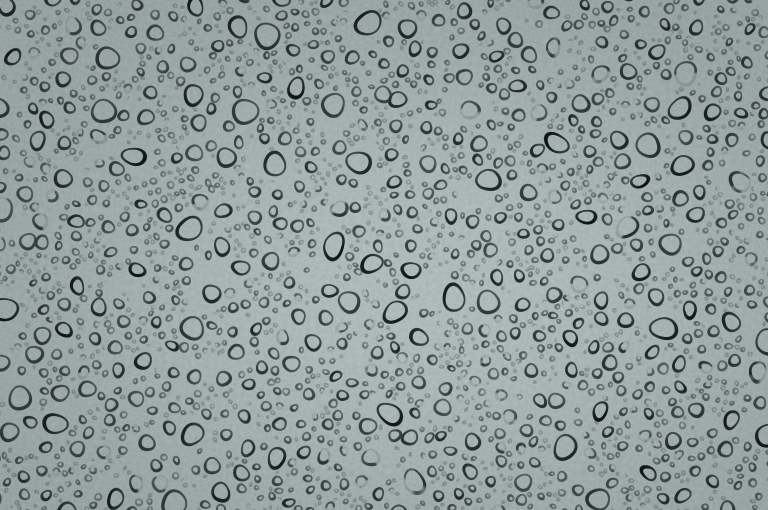
This texture is drawn by a Shadertoy shader. Its source:

```glsl
// Rain drops on a pane of grey glass: thin dark uneven rims around clear centres.
// Jittered, turned cell grids hold drops from large to tiny; a drop that
// would run into one of a coarser grid is left out.

#define LAYERS 5
#define BIGGEST_CELL 0.086
#define SHRINK 0.635
#define JITTER 0.50
#define PRESENCE 0.72
#define RIM_WIDTH 0.0011
#define RIM_SOFTNESS 0.0027
#define BROKEN_SHARE 0.16
#define GRAIN 0.008
#define GLASS_LIGHT vec3(0.680, 0.731, 0.729)
#define GLASS_DARK vec3(0.592, 0.636, 0.638)
#define INK vec3(0.045, 0.075, 0.085)

vec4 hash4(vec2 p) {
    vec4 q = fract(p.xyxy * vec4(0.1031, 0.1030, 0.0973, 0.1099));
    q += dot(q, q.wzxy + 33.33);
    return fract((q.xxyz + q.yzzw) * q.zywx);
}

mat2 turn(float a) {
    float c = cos(a), s = sin(a);
    return mat2(c, s, -s, c);
}

float cellSize(int layer) {
    return BIGGEST_CELL * pow(SHRINK, float(layer));
}

mat2 gridTurn(int layer) {
    return turn(0.4 + 1.3 * float(layer));
}

vec2 cellAt(vec2 p, int layer) {
    return floor(gridTurn(layer) * p / cellSize(layer));
}

// Centre and radius of the drop in a cell; the radius is 0 if it is empty
vec3 dropIn(vec2 cell, int layer) {
    vec4 h = hash4(cell + 37.0 * float(layer) + 11.0);
    float size = cellSize(layer);
    float presence = layer == 0 ? 0.6 * PRESENCE : PRESENCE;
    vec2 centre = (cell + 0.5 + JITTER * (h.xy - 0.5)) * size;
    float radius = size * mix(0.15, 0.28, h.z * sqrt(h.z)) * step(h.w, presence);
    return vec3(centre * gridTurn(layer), radius);
}

// True if a drop collides with one of a coarser layer
bool isBlocked(vec3 drop, int layer) {
    for (int k = 0; k < layer; k++) {
        vec2 home = cellAt(drop.xy, k);
        for (int n = 0; n < 9; n++) {
            vec3 other = dropIn(home + vec2(n % 3 - 1, n / 3 - 1), k);
            float reach = 1.18 * (other.z + drop.z) + 0.003;
            if (other.z > 0.0 && distance(other.xy, drop.xy) < reach) return true;
        }
    }
    return false;
}

// Signed distance to a stretched, slightly lumpy outline
float outline(vec2 v, float radius, vec4 h) {
    vec2 q = turn(6.283 * h.x) * v;
    float stretch = 1.0 + 0.2 * h.y * h.y;
    q *= vec2(1.0 / stretch, stretch);
    float a = atan(q.y, q.x + 1e-5);
    float lumps = 0.04 * sin(2.0 * a + 9.0 * h.z) + 0.045 * sin(3.0 * a + 17.0 * h.w);
    return length(q) - radius * (1.0 + lumps);
}

// Rim darkness: heavier on one side, open on the other in some drops
float rim(vec2 v, float d, float scale, vec4 h) {
    vec2 dir = v / (length(v) + 1e-5);
    float heavyAngle = -2.2 + 3.4 * (h.z - 0.5);
    float heavy = 0.5 + 0.5 * dot(dir, vec2(cos(heavyAngle), sin(heavyAngle)));
    float width = RIM_WIDTH * mix(0.4, 1.5, heavy) * scale;
    float ink = 1.0 - smoothstep(width, width + RIM_SOFTNESS, abs(d));
    float angle = atan(dir.y, dir.x + 1e-5);
    float kept = smoothstep(-0.5, 0.3, sin(angle + 20.0 * h.x) + 0.5 * sin(3.0 * angle));
    float broken = step(h.w, BROKEN_SHARE);
    return ink * mix(0.78, 1.0, heavy) * mix(1.0, 0.15 + 0.75 * kept, broken);
}

// Pane lit from the middle, with a fine grain of layered sines
vec3 glass(vec2 p, vec2 middle) {
    vec2 off = (p - middle - vec2(0.08, -0.06)) / middle;
    float shade = smoothstep(0.1, 1.45, length(off));
    vec2 w = p * 230.0;
    float grain = 0.0;
    for (int i = 0; i < 4; i++) {
        w = turn(1.1) * w * 1.25 + 1.6 * sin(0.37 * w.yx);
        grain += sin(w.x) * sin(w.y);
    }
    return mix(GLASS_LIGHT, GLASS_DARK, shade) + GRAIN * grain;
}

void mainImage(out vec4 fragColor, in vec2 fragCoord) {
    vec2 p = fragCoord / iResolution.y;
    vec2 middle = 0.5 * iResolution.xy / iResolution.y;
    float ink = 0.0;

    for (int layer = 0; layer < LAYERS; layer++) {
        float fineness = float(layer) / float(LAYERS - 1);
        float strength = mix(1.0, 0.28, pow(fineness, 1.4));
        float scale = mix(1.25, 0.3, fineness);
        vec2 home = cellAt(p, layer);
        for (int n = 0; n < 9; n++) {
            vec2 cell = home + vec2(n % 3 - 1, n / 3 - 1);
            vec3 drop = dropIn(cell, layer);
            vec2 v = p - drop.xy;
            if (drop.z == 0.0 || length(v) > 1.4 * drop.z + 0.006) continue;
            if (isBlocked(drop, layer)) continue;
            vec4 h = hash4(cell + 71.0 * float(layer) + 203.0);
            float d = outline(v, drop.z, h);
            float tone = strength * mix(0.75, 1.0, h.y);
            ink = max(ink, tone * rim(v, d, scale, h));
        }
    }

    fragColor = vec4(mix(glass(p, middle), INK, ink), 1.0);
}
```
